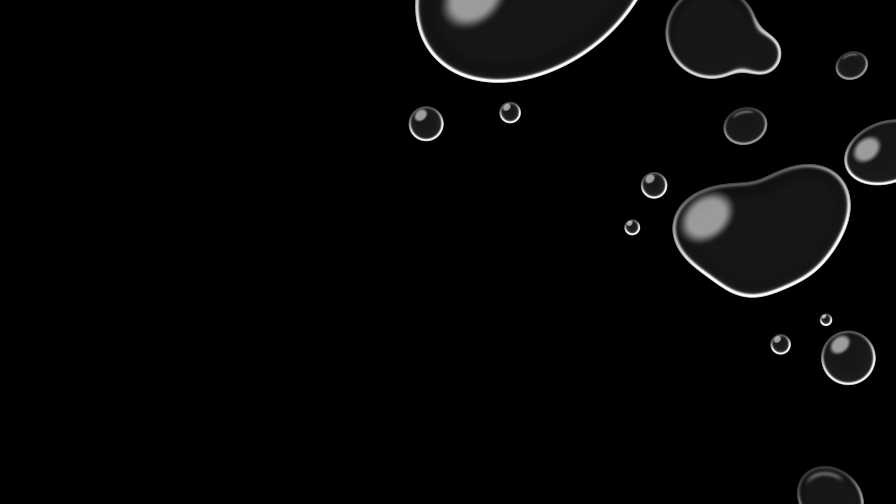
Reproduce this background procedurally as a Shadertoy shader.

```glsl
// Clear liquid droplets on black: soft dark bodies, bright lower rims, blurred window glares.
// Each droplet is a signed distance (circle, ellipse, smooth union or polar wave) passed to
// one shared shading function. Space is 16 x 9 units with the origin at the lower left.

vec2 turn(vec2 p, float a) {
    return mat2(cos(a), -sin(a), sin(a), cos(a)) * p;
}

float ellipseDist(vec2 p, vec2 radii) {
    float k = length(p / radii);
    return k * (k - 1.0) / max(length(p / (radii * radii)), 1e-4);
}

float smoothUnion(float a, float b, float k) {
    float h = max(k - abs(a - b), 0.0) / k;
    return min(a, b) - 0.25 * h * h * k;
}

// Outline of the bean-shaped droplet as a sum of angular waves
float beanRadius(float a) {
    return 1.301 + 0.058 * cos(a) + 0.242 * cos(2.0 * a) + 0.133 * sin(2.0 * a)
         - 0.059 * cos(3.0 * a) + 0.123 * sin(3.0 * a) - 0.03 * cos(5.0 * a);
}

float beanDist(vec2 p) {
    float r = max(length(p), 1e-3);
    float a = atan(p.y, p.x);
    float radius = beanRadius(a);
    float slope = (beanRadius(a + 0.01) - radius) / 0.01;
    return (r - radius) / length(vec2(1.0, slope / max(r, 0.5)));
}

// Soft tilted oval of reflected light
float glare(vec2 p, float size) {
    float r = length(turn(p, 0.7) / vec2(size, 0.74 * size));
    return 0.52 * (1.0 - smoothstep(0.6, 1.15, r));
}

// Lay one droplet over the tone behind it
float addDrop(float behind, float d, vec2 q, float size, float shine, float reflection) {
    float pixel = 9.0 / iResolution.y;
    vec2 outward = q / max(length(q), 1e-4);
    float lit = mix(0.3, 1.0, smoothstep(-0.9, 0.5, dot(outward, vec2(0.3, -0.95))));
    float width = mix(0.02, 0.036, min(size, 1.0));
    float offset = (d + width) / width;
    float rim = 0.9 * exp(-offset * offset) + 0.22 * exp(min(d, 0.0) / (2.2 * width));
    float body = mix(0.04, 0.088, smoothstep(0.0, 0.35 * size, -d));
    float tone = body + reflection + shine * lit * rim;
    return mix(behind, min(tone, 1.0), smoothstep(0.5, -0.5, d / pixel));
}

void mainImage(out vec4 fragColor, in vec2 fragCoord) {
    vec2 p = 9.0 * fragCoord / iResolution.y;
    p.x += 8.0 - 4.5 * iResolution.x / iResolution.y;
    float tone = 0.0;

    // Round beads: x, y, radius
    vec3 beads[7] = vec3[7](
        vec3(7.61, 6.79, 0.315), vec3(9.11, 6.99, 0.195), vec3(11.68, 5.69, 0.24),
        vec3(11.29, 4.94, 0.145), vec3(13.94, 2.85, 0.185), vec3(14.75, 3.29, 0.115),
        vec3(15.15, 2.61, 0.49));
    for (int i = 0; i < 7; i++) {
        vec2 q = p - beads[i].xy;
        float size = beads[i].z;
        float spot = glare(q - size * vec2(-0.3, 0.48), 0.42 * size);
        tone = addDrop(tone, length(q) - size, q, size, 0.9, spot);
    }

    // Dim ovals with a thin arc of light: x, y, radius, tilt
    vec4 ovals[3] = vec4[3](
        vec4(13.31, 6.75, 0.40, 0.3), vec4(15.21, 7.83, 0.30, 0.4),
        vec4(14.83, 0.10, 0.64, -0.7));
    for (int i = 0; i < 3; i++) {
        vec2 q = p - ovals[i].xy;
        float size = ovals[i].z;
        float d = ellipseDist(turn(q, ovals[i].w), size * vec2(1.0, 0.84));
        float band = (d + 0.22 * size) / (0.07 * size);
        float facing = dot(q / max(length(q), 1e-4), vec2(-0.2, 0.98));
        float arc = 0.28 * exp(-band * band) * smoothstep(0.6, 0.95, facing);
        tone = addDrop(tone, d, q, size, 0.55, arc);
    }

    // Oval cut by the right edge
    vec2 q = p - vec2(15.84, 6.28);
    float d = ellipseDist(turn(q, 0.35), vec2(0.79, 0.56));
    tone = addDrop(tone, d, q, 0.6, 0.95, glare(p - vec2(15.48, 6.33), 0.28));

    // Large oval cut by the top edge
    q = p - vec2(9.58, 9.52);
    d = ellipseDist(turn(q, 0.66), vec2(2.40, 1.717));
    tone = addDrop(tone, d, q, 1.5, 1.0, glare(p - vec2(8.46, 9.04), 0.62));

    // Two merged circles at the top right
    q = p - vec2(12.71, 8.42);
    d = smoothUnion(length(q) - 0.83, length(q - vec2(0.87, -0.38)) - 0.375, 0.35);
    tone = addDrop(tone, d, q - vec2(0.2, -0.1), 0.8, 0.8, 0.0);

    // Bean with a dented top
    q = p - vec2(13.58, 4.875);
    tone = addDrop(tone, beanDist(q), q, 1.2, 1.0, glare(p - vec2(12.62, 5.12), 0.53));

    fragColor = vec4(vec3(tone), 1.0);
}
```
